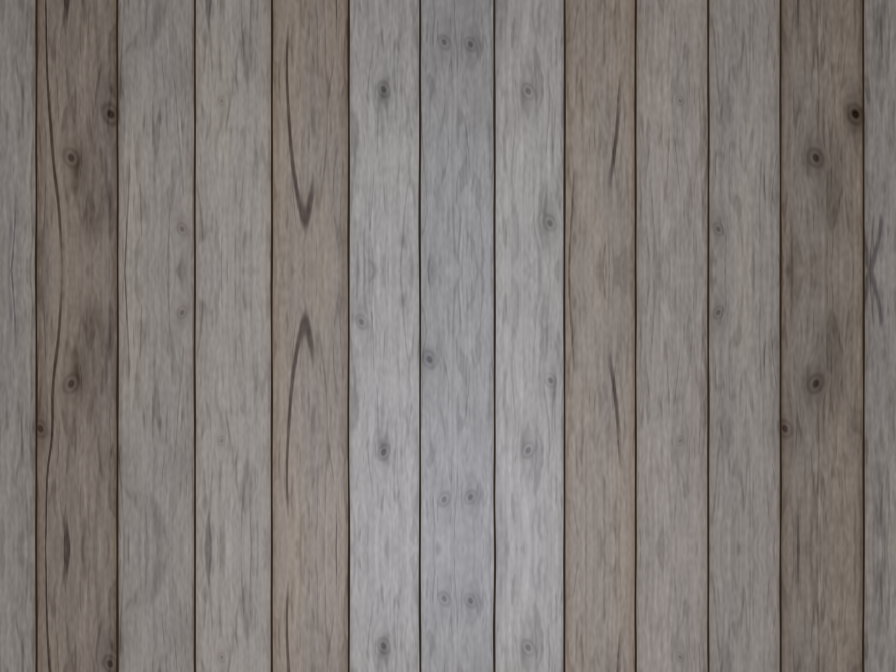
Write a WebGL 2 fragment shader that draws this texture.

```glsl
#version 300 es
precision highp float;

uniform vec2 u_resolution;
out vec4 fragColor;

// Right edge of each plank, in units of canvas height
const float SEAMS[12] = float[](.054, .175, .290, .4045, .519, .625,
                                .736, .840, .946, 1.054, 1.1615, 1.285);

// Brightness and warmth of each plank
const vec2 TONES[13] = vec2[](
    vec2(.485, .04), vec2(.430, .075), vec2(.495, .04), vec2(.515, .04), vec2(.470, .08),
    vec2(.545, .015), vec2(.515, .0), vec2(.550, .015), vec2(.475, .075), vec2(.500, .045),
    vec2(.490, .04), vec2(.430, .07), vec2(.485, .04));

// Knots as x, y, radius: the first set lives in the folded space
const vec3 FOLDED_KNOTS[10] = vec3[](
    vec3(.106, .168, .012), vec3(1.214, .168, .012), vec3(.330, .253, .006),
    vec3(1.012, .253, .006), vec3(.271, .062, .008), vec3(1.069, .062, .008),
    vec3(.571, .270, .010), vec3(.786, .267, .010), vec3(.661, .340, .009),
    vec3(.700, .337, .009));
const vec3 FREE_KNOTS[9] = vec3[](
    vec3(.165, .830, .013), vec3(1.273, .830, .013), vec3(.060, .362, .011),
    vec3(1.168, .362, .011), vec3(.538, .521, .009), vec3(.639, .465, .011),
    vec3(.818, .668, .010), vec3(.819, .434, .009), vec3(.164, .012, .011));

vec2 gradientAt(vec2 cell) {
    vec3 h = fract(vec3(cell.xyx) * vec3(.1031, .1030, .0973));
    h += dot(h, h.yzx + 33.33);
    return fract((h.xx + h.yz) * h.zy) * 2. - 1.;
}

float gradientNoise(vec2 p) {
    vec2 i = floor(p), f = fract(p);
    vec2 u = f * f * f * (f * (f * 6. - 15.) + 10.);
    vec2 e = vec2(0, 1);
    float low = mix(dot(gradientAt(i), f), dot(gradientAt(i + e.yx), f - e.yx), u.x);
    float high = mix(dot(gradientAt(i + e), f - e), dot(gradientAt(i + 1.), f - 1.), u.x);
    return mix(low, high, u.y);
}

// Thin lines along the zero contour of stretched noise, broken up by a mask
float hairline(vec2 p, vec2 scale, float width) {
    float line = abs(gradientNoise(p * scale));
    float mask = smoothstep(.02, .2, gradientNoise(p * scale * vec2(.6, 2.) + 80.));
    return mask * (1. - smoothstep(width * .2, width, line));
}

// Darkens a knot and pushes the grain around it
void addKnot(vec2 p, vec3 knot, inout float shade, inout float bend) {
    vec2 d = p - knot.xy;
    d.y += .3 * d.x;
    float ring = length(d / vec2(1., 1.2)) / knot.z;
    vec2 halo = d / (knot.z * vec2(1.6, 4.));
    float falloff = exp(-dot(halo, halo));
    shade += knot.z * (14. * exp(-ring * ring * 1.2) * (.8 + .4 * sin(ring * 8.)) + 4. * falloff);
    bend -= .65 * d.x * falloff;
}

float blob(vec2 p, vec2 center, vec2 size) {
    vec2 d = (p - center) / size;
    return exp(-dot(d, d));
}

void main() {
    vec2 p = gl_FragCoord.xy / u_resolution.y;
    float pixel = 1. / u_resolution.y;

    // The grain mirrors at two heights
    vec2 q = vec2(p.x, .414 - abs(abs(p.y - .597) - .414));

    // Plank index and distance to the nearest seam
    int plank = 0;
    float seam = 1.;
    float wobble = .0009 * gradientNoise(vec2(p.x * 9., p.y * 7.));
    for (int i = 0; i < 12; i++) {
        float side = p.x + wobble - SEAMS[i];
        plank += side > 0. ? 1 : 0;
        seam = min(seam, abs(side));
    }
    vec2 tone = TONES[plank];

    // Knots
    float shade = 0., bend = 0.;
    for (int i = 0; i < 10; i++) addKnot(q, FOLDED_KNOTS[i], shade, bend);
    for (int i = 0; i < 9; i++) addKnot(p, FREE_KNOTS[i], shade, bend);

    // Wood grain, from broad bands to fine fibres
    vec2 g = q + vec2(bend, float(plank) * 7.31);
    g.x += .005 * gradientNoise(g * vec2(9., 6.));
    float broad = gradientNoise(g * vec2(22., 2.5));
    float streaks = gradientNoise(g * vec2(80., 6.));
    float fibres = gradientNoise(g * vec2(185., 16.));
    float specks = gradientNoise(g * vec2(230., 75.));
    float grain = .035 * broad + .035 * streaks + .07 * fibres + .05 * specks;
    grain -= .055 * hairline(g, vec2(60., 5.), .10) + .05 * hairline(g + 3.7, vec2(95., 9.), .16);

    // Long cracks, strongest in the warm planks
    float crack = hairline(g + 9.1, vec2(24., 1.3), .035) * (.03 + 2.2 * tone.y);

    // Stains beside the large knots, repeated on the far plank
    vec2 s = vec2(p.x > .8 ? q.x - 1.108 : q.x, q.y);
    float stain = blob(s, vec2(.132, .13), vec2(.026, .085)) * (.7 + .5 * broad + streaks);
    float rim = exp(-seam * 160.) * tone.y;

    vec3 color = tone.x + .012 + tone.y * vec3(.4, .02, -.38) + vec3(.008, 0., .002);
    color += grain;
    color += broad * tone.y * vec3(.4, .25, -.1);

    // Cool light low in the middle, dimmer top and sides
    color += blob(p, vec2(.66, .20), vec2(.27, .27)) * vec3(.085, .090, .105);
    color += blob(p, vec2(.66, .60), vec2(.22, .25)) * vec3(.034, .040, .046);
    color -= .035 * smoothstep(.75, 1., p.y) + .025 * pow(abs(p.x / .667 - 1.), 3.);

    color -= shade * vec3(.95, .96, .94);
    color -= crack * vec3(.95, .95, .9);
    color -= stain * vec3(.095, .095, .09);
    color -= rim * vec3(.7, 1., 1.4);

    // Dark gaps between planks
    float width = .0012 + .0011 * gradientNoise(vec2(float(plank) * 3.7, p.y * 9.));
    float opening = 1. - smoothstep(width - pixel * .6, width + pixel * .9, seam);
    color = mix(color, vec3(.17, .135, .105), opening * .9);
    color *= 1. - .10 * exp(-seam * 300.);

    fragColor = vec4(clamp(color, 0., 1.), 1.);
}
```
